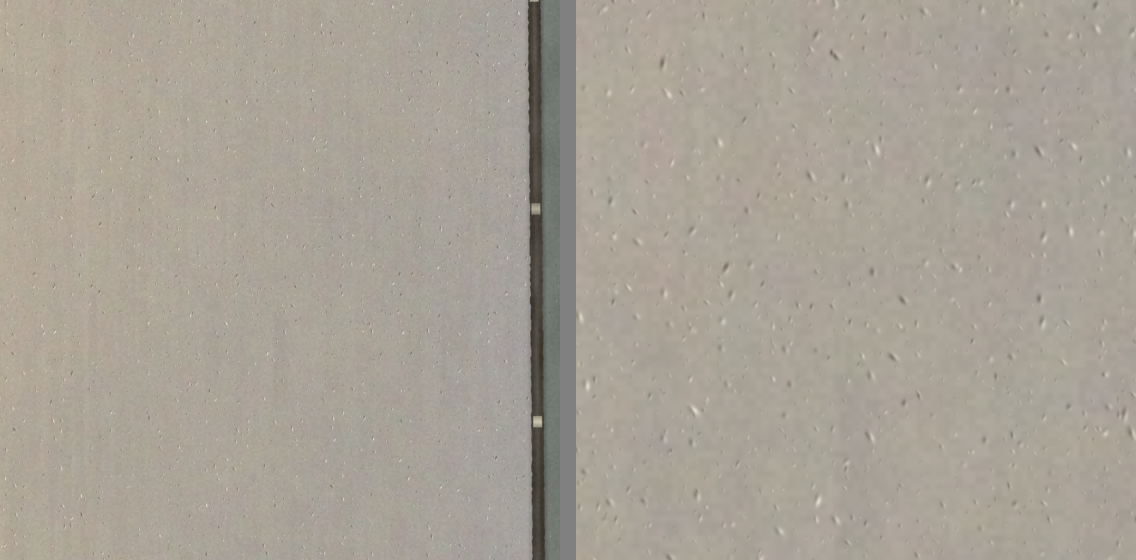
Left: the whole. Right: its middle third, enlarged.
A Shadertoy shader for this texture:

```glsl
#define WARM_PANEL vec3(0.715, 0.668, 0.602)
#define COOL_PANEL vec3(0.638, 0.624, 0.594)
#define GAP_COLOR vec3(0.255, 0.235, 0.205)
#define SIDE_COLOR vec3(0.445, 0.468, 0.443)
#define TAB_COLOR vec3(0.77, 0.75, 0.66)
#define GAP_LEFT 0.951
#define GAP_WIDTH 0.022
#define GAP_LEAN 0.008
#define TAB_SPACING 0.380
#define GRAIN 0.040
#define STREAKS 0.022
#define SPECKS 0.34

// Integer hash giving three values in 0..1
vec3 hash3(vec2 cell, float seed) {
    uvec3 v = uvec3(ivec3(vec3(cell, seed))) * 1664525u + 1013904223u;
    v.x += v.y * v.z; v.y += v.z * v.x; v.z += v.x * v.y;
    v ^= v >> 16u;
    v.x += v.y * v.z; v.y += v.z * v.x; v.z += v.x * v.y;
    return vec3(v >> 8u) / 16777216.0;
}

// Smooth noise with three independent channels, each in -0.5..0.5
vec3 noise3(vec2 p, float seed) {
    vec2 i = floor(p), f = fract(p);
    f = f * f * (3.0 - 2.0 * f);
    vec3 low = mix(hash3(i, seed), hash3(i + vec2(1, 0), seed), f.x);
    vec3 high = mix(hash3(i + vec2(0, 1), seed), hash3(i + vec2(1, 1), seed), f.x);
    return mix(low, high, f.y) - 0.5;
}

// Tiny tilted bumps and pits, lit on one flank and shaded on the other
float specks(vec2 uv, float cells, float density, float seed) {
    vec2 p = uv * cells, cell = floor(p);
    vec3 place = hash3(cell, seed), shape = hash3(cell, seed + 1.0);
    if (place.z > density) return 0.0;
    vec2 d = fract(p) - mix(vec2(0.25), vec2(0.75), place.xy);
    float angle = mix(-0.9, 0.5, shape.x);
    d = mat2(cos(angle), sin(angle), -sin(angle), cos(angle)) * d;
    vec2 size = vec2(0.09, mix(0.09, 0.20, shape.y * shape.y));
    vec2 q = d / size;
    float relief = dot(q, vec2(0.85, -0.45)) + mix(-0.45, 0.45, shape.z);
    return relief * exp(-dot(q, q)) * mix(0.25, 1.0, shape.y);
}

// Warm light falling off toward the lower right, with a worn surface
vec3 panel(vec2 uv) {
    float falloff = 0.20 + 0.62 * uv.x + 0.22 * (1.0 - uv.y);
    falloff += 0.22 * noise3(uv * 5.0, 1.0).x - 0.22 * exp(-uv.x * 9.0);
    vec3 color = mix(WARM_PANEL, COOL_PANEL, clamp(falloff, 0.0, 1.0));
    color.b += 0.022 * smoothstep(0.65, 1.0, uv.x) * (1.0 - 0.6 * uv.y);

    // Vertical brushing, fading in and out along its length
    float streak = noise3(uv * vec2(130.0, 5.0), 3.0).x;
    streak += 0.6 * noise3(uv * vec2(48.0, 2.5), 4.0).x;
    color += STREAKS * streak * (0.6 + noise3(uv * 6.0, 5.0).y);

    // Faint coloured mottle
    color += 0.020 * noise3(uv * 42.0, 6.0);

    float bumps = specks(uv, 58.0, 0.30, 10.0);
    bumps += 0.7 * specks(uv + 0.37, 93.0, 0.36, 20.0);
    bumps += 0.4 * specks(uv + 0.71, 135.0, 0.45, 30.0);
    return color + SPECKS * bumps;
}

// Antialiased coverage, one where the signed distance is negative
float cover(float dist, float softness) {
    return 1.0 - smoothstep(-softness, softness, dist);
}

void mainImage(out vec4 fragColor, in vec2 fragCoord) {
    vec2 uv = fragCoord / iResolution.xy;
    float soft = max(0.0016, 0.8 / iResolution.y);
    float ragged = 0.0022 * noise3(uv * vec2(20.0, 150.0), 40.0).x;
    float across = uv.x - GAP_LEFT + GAP_LEAN * uv.y;

    vec3 color = panel(uv);

    // Darkened lip, then the cool strip beyond the gap
    color *= 1.0 - 0.10 * smoothstep(-0.009, 0.0, across);
    vec3 side = SIDE_COLOR + 0.04 * noise3(uv * vec2(30.0, 18.0), 42.0).x;
    side += 0.16 * specks(uv, 85.0, 0.35, 50.0);
    side *= 0.82 + 0.18 * smoothstep(GAP_WIDTH, GAP_WIDTH + 0.009, across);
    color = mix(side, color, cover(across - 0.5 * GAP_WIDTH, soft));

    // Narrow dark gap with a paler ridge along its middle
    float middle = across - 0.5 * GAP_WIDTH;
    vec3 gap = GAP_COLOR + 0.09 * noise3(uv * vec2(90.0, 22.0), 43.0).x;
    gap += 0.065 * exp(-pow(middle / 0.0045, 2.0));
    color = mix(color, gap, cover(abs(middle) - 0.5 * GAP_WIDTH + ragged, soft));

    // Evenly spaced light tabs bridging the gap
    float row = floor((uv.y - 0.247) / TAB_SPACING + 0.5);
    float along = uv.y - 0.247 - row * TAB_SPACING;
    vec2 box = abs(vec2(middle, along)) - vec2(0.0065, 0.0085);
    float tabDist = length(max(box, 0.0)) + min(max(box.x, box.y), 0.0) - 0.0015;
    vec3 tab = TAB_COLOR * mix(0.86, 1.12, hash3(vec2(row + 8.0, 2.0), 44.0).x);
    tab *= 1.0 - 0.2 * smoothstep(0.0, 0.009, abs(along));
    color = mix(color, tab, cover(tabDist, soft));

    // Fine grain over everything
    vec3 grain = noise3(uv * 260.0, 60.0);
    color += GRAIN * (0.8 * grain.x + 0.2 * grain);
    fragColor = vec4(clamp(color, 0.0, 1.0), 1.0);
}
```
